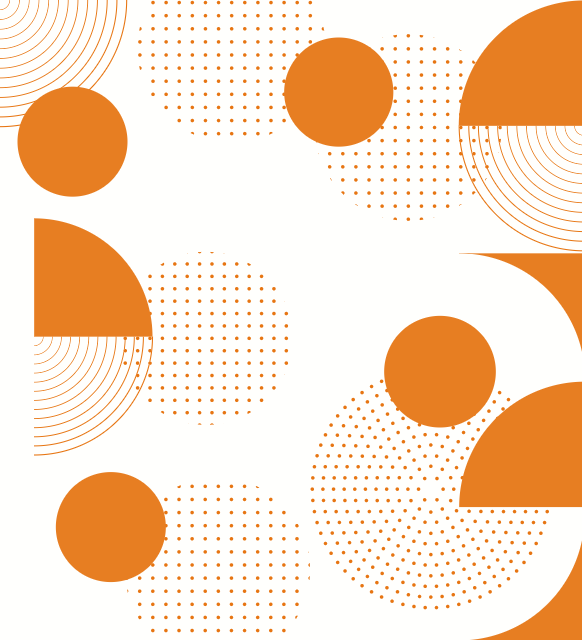
Reproduce this background procedurally as a WebGL 1 fragment shader.

```glsl
precision highp float;

uniform vec2 u_resolution;

// Layout units: the canvas is CANVAS_HEIGHT units high, at any size
const float CANVAS_HEIGHT = 768.0;
const vec3 PAPER = vec3(1.0, 1.0, 0.992);
const vec3 ORANGE = vec3(0.906, 0.494, 0.133);
const vec3 DEEP_ORANGE = vec3(0.906, 0.46, 0.07);
const float DOT_RADIUS = 2.1;
const float GRID_STEP = 15.73;
const float SMALL_GRID_STEP = 14.87;
const float RING_COUNT = 13.0;
const float THIN_STROKE = 0.25;
const float THICK_STROKE = 0.65;
const float ORBIT_COUNT = 11.0;
const float ORBIT_STEP = 12.75;
const float ORBIT_START = 2.0;
const float DOTS_PER_ORBIT = 6.0;
const float TAU = 6.28319;

float disc(vec2 p, vec2 center, float radius) {
  return length(p - center) - radius;
}

// Quarter disc opening towards the signs in facing
float quarter(vec2 p, vec2 center, float radius, vec2 facing) {
  vec2 q = (p - center) * facing;
  return max(length(q) - radius, -min(q.x, q.y));
}

// Corner left over when a quarter disc is cut from its square
float spandrel(vec2 p, vec2 center, float radius, vec2 facing) {
  vec2 q = (p - center) * facing;
  float square = max(max(q.x, q.y) - radius, -min(q.x, q.y));
  return max(square, radius - length(q));
}

// Concentric quarter arcs whose stroke thickens outwards
float arcs(vec2 p, vec2 center, float radius, vec2 facing) {
  float spacing = radius / RING_COUNT;
  float r = length(p - center);
  float ring = clamp(floor(r / spacing + 0.5), 1.0, RING_COUNT);
  float stroke = mix(THIN_STROKE, THICK_STROKE, ring / RING_COUNT);
  float line = abs(r - ring * spacing) - stroke;
  return max(line, quarter(p, center, radius + 2.0, facing));
}

// Square lattice of dots clipped by a circle
float dotGrid(vec2 p, vec2 center, float radius, vec2 anchor, float spacing) {
  vec2 cell = mod(p - anchor + 0.5 * spacing, spacing) - 0.5 * spacing;
  return max(length(cell) - DOT_RADIUS, disc(p, center, radius));
}

// Dots spread evenly along concentric orbits
float dotOrbits(vec2 p, vec2 center) {
  vec2 q = p - center;
  float r = length(q);
  float orbit = clamp(floor((r - ORBIT_START) / ORBIT_STEP + 0.5), 1.0, ORBIT_COUNT);
  float sector = TAU / (DOTS_PER_ORBIT * orbit);
  float angle = mod(atan(q.y, q.x + 1e-5) + 0.5 * sector, sector) - 0.5 * sector;
  vec2 local = r * vec2(cos(angle), sin(angle));
  return length(local - vec2(ORBIT_START + ORBIT_STEP * orbit, 0.0)) - DOT_RADIUS;
}

void main() {
  float unitsPerPixel = CANVAS_HEIGHT / u_resolution.y;
  vec2 p = gl_FragCoord.xy * unitsPerPixel;
  vec2 upLeft = vec2(-1.0, 1.0);
  vec2 upRight = vec2(1.0);
  vec2 downRight = vec2(1.0, -1.0);
  vec2 downLeft = vec2(-1.0);

  // Fine dots and arcs
  float fine = dotGrid(p, vec2(278.0, 710.0), 113.0, vec2(278.0, 702.0), GRID_STEP);
  fine = min(fine, dotGrid(p, vec2(490.0, 615.0), 112.0, vec2(490.0, 615.0), GRID_STEP));
  fine = min(fine, dotGrid(p, vec2(247.0, 362.0), 103.8, vec2(239.5, 362.0), SMALL_GRID_STEP));
  fine = min(fine, dotGrid(p, vec2(261.0, 84.0), 111.0, vec2(262.0, 90.0), GRID_STEP));
  fine = min(fine, dotOrbits(p, vec2(517.0, 181.0)));
  fine = min(fine, arcs(p, vec2(0.0, 768.0), 152.0, downRight));
  fine = min(fine, arcs(p, vec2(701.0, 617.0), 150.0, downLeft));
  fine = min(fine, arcs(p, vec2(41.0, 364.0), 142.0, downRight));

  // Solid discs
  float solid = disc(p, vec2(87.0, 598.0), 66.0);
  solid = min(solid, disc(p, vec2(406.5, 657.5), 65.5));
  solid = min(solid, disc(p, vec2(528.0, 322.0), 67.0));
  solid = min(solid, disc(p, vec2(133.0, 135.5), 66.0));

  // Solid quarters and corners
  solid = min(solid, quarter(p, vec2(701.0, 617.0), 150.5, upLeft));
  solid = min(solid, quarter(p, vec2(41.0, 364.0), 142.0, upRight));
  solid = min(solid, quarter(p, vec2(701.5, 159.5), 150.5, upLeft));
  solid = min(solid, spandrel(p, vec2(551.0, 313.0), 151.0, upRight));
  solid = min(solid, spandrel(p, vec2(551.0, 150.0), 150.5, downRight));

  // Antialiased layering
  vec2 coverage = clamp(0.5 - vec2(fine, solid) / unitsPerPixel, 0.0, 1.0);
  vec3 color = mix(PAPER, DEEP_ORANGE, coverage.x);
  color = mix(color, ORANGE, coverage.y);
  gl_FragColor = vec4(color, 1.0);
}
```
